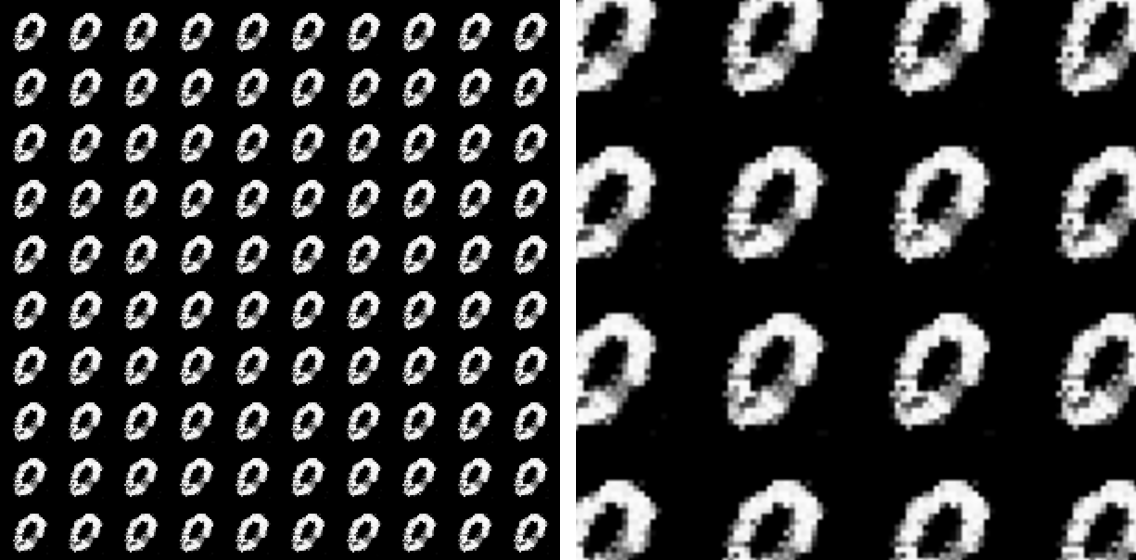
Left: the whole. Right: its middle third, enlarged.
Reproduce this pattern procedurally as a three.js fragment shader.

```glsl
// A ten by ten sheet of small tilted white rings on black, each drawn in coarse grains.
// Every grain takes its tone from two ellipse distances roughened by hashed noise;
// neighbouring grains are then blended, so the edges stay soft at any size.
varying vec2 vUv;

const float GRAINS = 302.0;             // grains across the canvas
const float PITCH = 30.0;               // grains from one ring to the next
const vec2 CENTRE = vec2(15.8, 15.1);   // ring centre within its tile
const vec2 OUTER = vec2(11.2, 6.7);     // half axes of the outline
const vec2 HOLE = vec2(5.5, 3.0);       // half axes of the opening
const float TILT = 1.0;                 // lean of the long axis, in radians
const vec3 INK = vec3(0.99);
const vec3 GROUND = vec3(0.0);

float hash(vec2 p, float seed) {
  return fract(sin(dot(p, vec2(12.9898, 78.233)) + seed * 37.7) * 4375.85);
}

vec2 rotate(vec2 p, float angle) {
  float c = cos(angle), s = sin(angle);
  return vec2(c * p.x + s * p.y, c * p.y - s * p.x);
}

// Approximate signed distance to an ellipse, negative inside
float ellipse(vec2 p, vec2 radii) {
  float k = length(p / radii);
  float slope = length(p / (radii * radii));
  return k * (k - 1.0) / max(slope, 0.001);
}

// Layered sines around the outline
float ripple(float angle) {
  return 0.35 * sin(3.0 * angle + 0.8) + 0.25 * sin(7.0 * angle + 2.0);
}

// Soft round patch, 1 at its middle and 0 beyond the radius
float patchMask(vec2 p, vec2 middle, float radius) {
  return 1.0 - smoothstep(0.3 * radius, radius, distance(p, middle));
}

// Noise repeated in every tile, with a share that differs in each
float grainNoise(vec2 local, vec2 tile, float seed) {
  float repeated = hash(local, seed);
  float varied = hash(local + tile * 41.0, seed + 5.0);
  return mix(repeated, varied, 0.25);
}

// Brightness of one whole grain
float grainTone(vec2 grain) {
  vec2 tile = floor(grain / PITCH);
  vec2 local = grain - tile * PITCH;
  vec2 p = local + 0.5 - CENTRE;
  vec2 q = rotate(p, TILT);

  // Ragged outline and opening
  float rim = grainNoise(local, tile, 1.0) - 0.5;
  float lip = grainNoise(local, tile, 2.0) - 0.5;
  vec2 drift = 0.5 * vec2(hash(tile, 3.0), hash(tile, 4.0)) - 0.25;
  float outerEdge = ellipse(q, OUTER) + ripple(atan(q.y, q.x)) + 1.7 * rim;
  float holeEdge = ellipse(rotate(p - vec2(0.0, 0.6) - drift, TILT), HOLE) + 1.8 * lip;
  float tone = (1.0 - smoothstep(-0.6, 0.6, outerEdge)) * smoothstep(-0.6, 0.7, holeEdge);

  // Mottling at lower left, grey shading at the lower right of the opening
  float speck = grainNoise(local, tile, 6.0);
  float mottle = patchMask(p, vec2(-4.8, -4.6), 5.0) * smoothstep(0.5, 0.8, speck);
  float shade = patchMask(p, vec2(2.6, -3.6), 3.6) * (0.3 + 0.5 * speck);
  tone *= (1.0 - 0.8 * mottle) * (1.0 - shade);
  tone *= 1.0 - 0.1 * speck * speck;

  // Barely visible stray grains beside the ring
  float stray = patchMask(p, vec2(9.0, -9.5), 4.0) * step(0.9, speck);
  return max(tone, 0.06 * stray);
}

// Blend of the four nearest grains
float blendedTone(vec2 position) {
  vec2 corner = floor(position - 0.5);
  vec2 f = smoothstep(0.1, 0.9, position - 0.5 - corner);
  float lower = mix(grainTone(corner), grainTone(corner + vec2(1.0, 0.0)), f.x);
  float upper = mix(grainTone(corner + vec2(0.0, 1.0)), grainTone(corner + 1.0), f.x);
  return mix(lower, upper, f.y);
}

void main() {
  float tone = blendedTone(vUv * GRAINS);
  gl_FragColor = vec4(mix(GROUND, INK, tone), 1.0);
}
```
